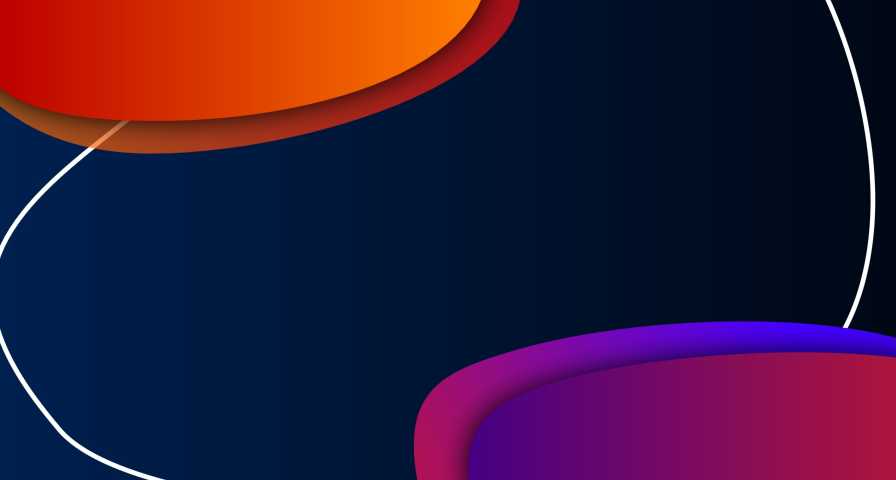
This background is drawn by a WebGL 1 fragment shader. Its source:

```glsl
precision highp float;
// Abstract background: layered gradient blobs and a thin white curve on dark navy.

uniform vec2 u_resolution;

const float ASPECT = 1.864;        // design space: ASPECT wide, 1 high
const float LINE_RADIUS = 0.0049;
const float SHADOW_SIZE = 0.065;
const float SHADOW_STRENGTH = 0.48;
const float AMBER_OPACITY = 0.66;
const float RAY_UP = 1.0;
const float RAY_DOWN = -1.0;
const int STEPS = 24;

const vec3 NAVY_LEFT = vec3(0.0, 0.125, 0.31);
const vec3 NAVY_RIGHT = vec3(0.0, 0.03, 0.085);
const vec3 RED = vec3(0.74, 0.0, 0.0);
const vec3 ORANGE = vec3(1.0, 0.5, 0.0);
const vec3 AMBER = vec3(1.0, 0.46, 0.02);
const vec3 SCARLET = vec3(1.0, 0.05, 0.06);
const vec3 MAGENTA = vec3(0.69, 0.07, 0.33);
const vec3 BLUE = vec3(0.27, 0.0, 1.0);
const vec3 INDIGO = vec3(0.27, 0.0, 0.52);
const vec3 CRIMSON = vec3(0.68, 0.08, 0.24);

vec2 bezier(vec2 a, vec2 b, vec2 c, vec2 d, float t) {
  float s = 1.0 - t;
  return s * s * s * a + 3.0 * s * s * t * b + 3.0 * s * t * t * c + t * t * t * d;
}

// x: distance to the curve, y: -1 when a vertical ray crosses it an odd number of times
vec2 curve(vec2 p, vec2 a, vec2 b, vec2 c, vec2 d, float ray) {
  vec2 result = vec2(10.0, 1.0);
  vec2 start = a;
  for (int i = 1; i <= STEPS; i++) {
    vec2 end = bezier(a, b, c, d, float(i) / float(STEPS));
    vec2 edge = end - start;
    vec2 offset = p - start;
    float along = clamp(dot(offset, edge) / dot(edge, edge), 0.0, 1.0);
    result.x = min(result.x, length(offset - along * edge));
    if ((start.x > p.x) != (end.x > p.x)) {
      float height = edge.y * offset.x / edge.x - offset.y;
      if (height * ray > 0.0) result.y = -result.y;
    }
    start = end;
  }
  return result;
}

// Signed distance to a region bounded by two joined curves, negative inside
float blob(vec2 p, vec2 a, vec2 b, vec2 c, vec2 d, vec2 e, vec2 f, vec2 g, float ray) {
  vec2 first = curve(p, a, b, c, d, ray);
  vec2 second = curve(p, d, e, f, g, ray);
  return min(first.x, second.x) * first.y * second.y;
}

float stroke(vec2 p, vec2 a, vec2 b, vec2 c, vec2 d) {
  return curve(p, a, b, c, d, RAY_UP).x;
}

float cover(float dist) {
  float soft = 0.75 / u_resolution.y;
  return 1.0 - smoothstep(-soft, soft, dist);
}

float shade(float dist) {
  float fade = 1.0 - clamp(dist / SHADOW_SIZE, 0.0, 1.0);
  return 1.0 - SHADOW_STRENGTH * fade * fade;
}

float ramp(float from, float to, float x) {
  return clamp((x - from) / (to - from), 0.0, 1.0);
}

void main() {
  vec2 p = gl_FragCoord.xy / u_resolution * vec2(ASPECT, 1.0);
  vec3 color = mix(NAVY_LEFT, NAVY_RIGHT, p.x / ASPECT);

  // White line: left sweep, then right arc
  float line = stroke(p, vec2(0.291, 0.772), vec2(0.17, 0.672), vec2(-0.017, 0.551), vec2(-0.017, 0.393));
  line = min(line, stroke(p, vec2(-0.017, 0.393), vec2(-0.017, 0.284), vec2(0.058, 0.182), vec2(0.126, 0.102)));
  line = min(line, stroke(p, vec2(0.126, 0.102), vec2(0.17, 0.053), vec2(0.255, 0.019), vec2(0.345, -0.005)));
  line = min(line, stroke(p, vec2(1.718, 1.01), vec2(1.784, 0.867), vec2(1.816, 0.709), vec2(1.816, 0.583)));
  line = min(line, stroke(p, vec2(1.816, 0.583), vec2(1.816, 0.478), vec2(1.794, 0.379), vec2(1.752, 0.306)));
  color = mix(color, vec3(1.0), cover(line - LINE_RADIUS));

  // Upper left: translucent back layer and orange front layer
  float back = blob(p, vec2(-0.073, 0.854), vec2(0.012, 0.745), vec2(0.133, 0.68), vec2(0.316, 0.68),
    vec2(0.595, 0.68), vec2(1.049, 0.806), vec2(1.083, 1.005), RAY_DOWN);
  float front = blob(p, vec2(-0.049, 0.879), vec2(0.0, 0.772), vec2(0.146, 0.748), vec2(0.328, 0.748),
    vec2(0.607, 0.748), vec2(0.934, 0.83), vec2(1.003, 1.005), RAY_DOWN);
  color = mix(color, mix(AMBER, SCARLET, ramp(0.0, 1.08, p.x)), AMBER_OPACITY * cover(back));
  color *= mix(1.0, shade(front), cover(back));
  color = mix(color, mix(RED, ORANGE, ramp(0.0, 1.0, p.x)), cover(front));

  // Lower right: magenta to blue back layer and indigo to crimson front layer
  back = blob(p, vec2(0.869, -0.005), vec2(0.835, 0.175), vec2(0.91, 0.221), vec2(1.044, 0.262),
    vec2(1.286, 0.34), vec2(1.675, 0.354), vec2(1.881, 0.291), RAY_UP);
  front = blob(p, vec2(0.976, -0.005), vec2(0.961, 0.121), vec2(1.032, 0.172), vec2(1.189, 0.214),
    vec2(1.383, 0.262), vec2(1.675, 0.282), vec2(1.888, 0.252), RAY_UP);
  float diagonal = ramp(0.886, 1.8, p.x + 0.5 * p.y);
  vec3 backColor = mix(MAGENTA, BLUE, diagonal) * shade(front);
  color = mix(color, backColor, cover(back));
  color = mix(color, mix(INDIGO, CRIMSON, ramp(0.97, ASPECT, p.x)), cover(front));

  gl_FragColor = vec4(color, 1.0);
}
```
